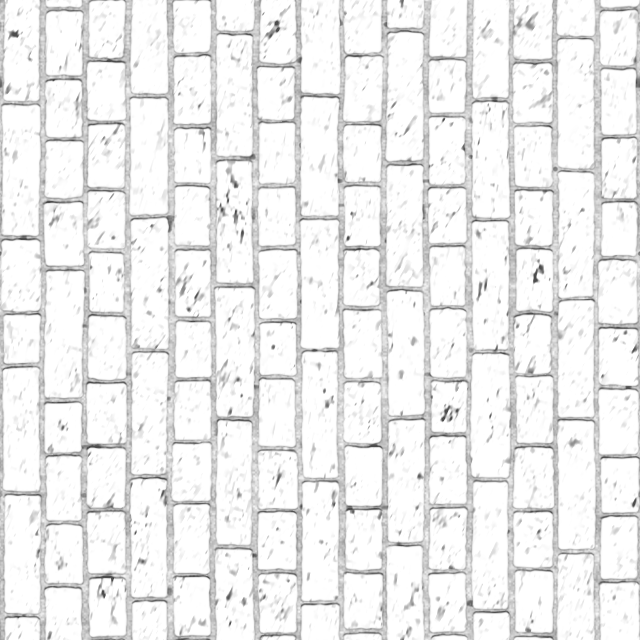
Write a WebGL 2 fragment shader that draws this texture map.

```glsl
#version 300 es
precision highp float;
// White brick wall in upright columns: pitted faces, speckled grey mortar, dark top joints.

uniform vec2 u_resolution;
out vec4 fragColor;

const float COLUMNS = 15.0;
const float LONG_ROWS = 5.0;
const float SHORT_ROWS = 10.0;
const float NO_WRAP = 1024.0;
// Height of the first joint of each column, as a fraction of its brick length
const float PHASE[15] = float[15](0.17, 0.82, 0.05, 0.29, 0.09, 0.75, 0.06, 0.29,
                                  0.13, 0.75, 0.14, 0.25, 0.09, 0.69, 0.90);

float hash(vec2 p) {
    return fract(sin(dot(p, vec2(127.1, 311.7))) * 43758.5453);
}

// Value noise that repeats after the given number of cells
float noise(vec2 p, vec2 period) {
    vec2 i = floor(p);
    vec2 f = fract(p);
    f = f * f * (3.0 - 2.0 * f);
    vec2 a = mod(i, period);
    vec2 b = mod(i + 1.0, period);
    return mix(mix(hash(a), hash(vec2(b.x, a.y)), f.x),
               mix(hash(vec2(a.x, b.y)), hash(b), f.x), f.y);
}

float tiledNoise(vec2 uv, vec2 cells) {
    return noise(uv * cells, cells);
}

float roundedBox(vec2 p, vec2 halfSize, float radius) {
    vec2 q = abs(p) - halfSize + radius;
    return length(max(q, 0.0)) + min(max(q.x, q.y), 0.0) - radius;
}

// Long bricks fill the first column and every odd one after the second
float rowsIn(float column) {
    bool isLong = column < 0.5 || (column > 1.5 && mod(column, 2.0) > 0.5);
    return isLong ? LONG_ROWS : SHORT_ROWS;
}

float jointHeight(float column, float row, float rows) {
    float spread = rows > LONG_ROWS ? 0.16 : 0.07;
    float shift = spread * (hash(vec2(column + 3.0, mod(row, rows) + 17.0)) - 0.5);
    return (row + PHASE[int(column)] + shift) / rows;
}

// Slanted hollows and faint mottling on a brick face
float faceWear(vec2 p, vec2 id) {
    float lean = mix(0.15, 0.65, hash(id + 5.3));
    vec2 along = mat2(cos(lean), sin(lean), -sin(lean), cos(lean)) * p;
    vec2 seed = floor(400.0 * vec2(hash(id + 1.7), hash(id + 9.1)));
    float broad = noise(along * vec2(125.0, 52.0) + seed, vec2(NO_WRAP));
    float fine = noise(along * vec2(270.0, 130.0) + seed.yx, vec2(NO_WRAP));
    float hollow = smoothstep(0.66, 0.92, 0.68 * broad + 0.32 * fine);
    float patchy = smoothstep(0.35, 0.85, noise(p * 36.0 + seed.yx, vec2(NO_WRAP)));
    float mottle = smoothstep(0.55, 1.0, fine) * patchy;
    return mix(0.2, 0.75, hash(id + 2.9)) * hollow * (0.5 + 0.6 * patchy) + 0.13 * mottle;
}

// Grainy mortar with rare dark chips
float mortarTone(vec2 uv) {
    float grain = 0.5 * tiledNoise(uv, vec2(150.0)) + 0.5 * tiledNoise(uv, vec2(340.0));
    float stain = tiledNoise(uv, vec2(22.0));
    float chip = smoothstep(0.86, 0.98, tiledNoise(uv, vec2(53.0)));
    return mix(0.66, 0.96, grain) + 0.12 * (stain - 0.5) - 0.35 * chip;
}

void main() {
    vec2 uv = gl_FragCoord.xy / u_resolution;
    float pixel = 1.0 / min(u_resolution.x, u_resolution.y);

    // Column, with slightly wandering sides
    float x = uv.x + 0.004 * (tiledNoise(uv, vec2(15.0, 9.0)) - 0.5);
    float cell = floor(x * COLUMNS);
    float column = mod(cell, COLUMNS);
    float rows = rowsIn(column);

    // Brick between two uneven joints
    float y = uv.y + 0.003 * (tiledNoise(uv, vec2(30.0, 12.0)) - 0.5);
    float row = floor(y * rows - PHASE[int(column)]);
    if (y < jointHeight(column, row, rows)) row -= 1.0;
    else if (y > jointHeight(column, row + 1.0, rows)) row += 1.0;
    float bottom = jointHeight(column, row, rows);
    float top = jointHeight(column, row + 1.0, rows);
    vec2 id = vec2(column, mod(row, rows));

    // One joined pair in the second column, one split brick in the first
    if (column == 1.0 && row == 3.0) top = jointHeight(column, 5.0, rows);
    if (column == 1.0 && row == 4.0) { bottom = jointHeight(column, 3.0, rows); id.y = 3.0; }
    if (column == 0.0 && row == 2.0) {
        if (y < 0.512) top = 0.512;
        else { bottom = 0.512; id.y += 20.0; }
    }

    // Brick outline
    float left = cell / COLUMNS + mix(0.0030, 0.0062, hash(id + 11.0));
    float right = (cell + 1.0) / COLUMNS - mix(0.0030, 0.0062, hash(id + 23.0));
    bottom += 0.0025;
    top -= mix(0.0022, 0.0048, hash(id + 31.0));
    vec2 halfSize = 0.5 * vec2(right - left, top - bottom);
    vec2 p = vec2(x, y) - 0.5 * vec2(left + right, bottom + top);
    float ragged = tiledNoise(uv, vec2(110.0)) - 0.5;
    float d = roundedBox(p, halfSize, 0.006) + 0.0022 * ragged;

    // Face, mortar and the shadow where they meet
    float face = 1.0 - faceWear(p, id);
    float soft = 0.0008 + 0.5 * pixel;
    float tone = mix(face, mortarTone(uv), smoothstep(-soft, soft, d));
    float topEdge = smoothstep(-0.005, 0.0, p.y - halfSize.y);
    float bottomEdge = smoothstep(-0.004, 0.0, -p.y - halfSize.y);
    float strength = 0.10 + 0.30 * topEdge + 0.06 * bottomEdge;
    float rim = exp(-pow((d - 0.0005) / 0.0018, 2.0));
    tone -= strength * rim * (0.55 + 0.8 * tiledNoise(uv, vec2(70.0)));

    fragColor = vec4(vec3(clamp(tone, 0.3, 1.0)), 1.0);
}
```
